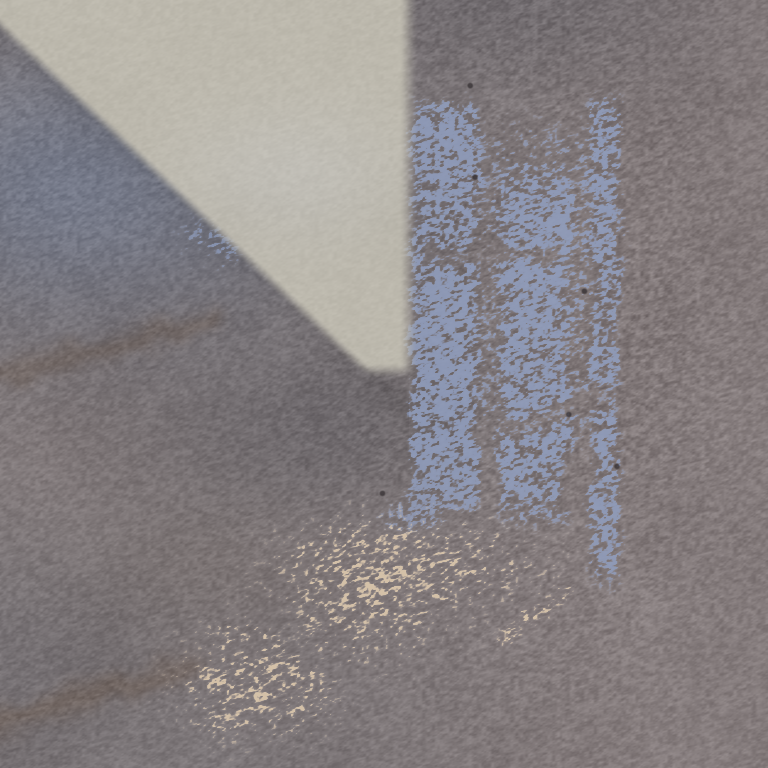
Write a three.js fragment shader that draws this texture.

```glsl
// Rough grey plaster with a pale wedge of light, blue window reflections and warm glints.
varying vec2 vUv;

const vec3 MAUVE = vec3(0.515, 0.480, 0.482);
const vec3 ASH = vec3(0.475, 0.452, 0.460);
const vec3 SHADOW = vec3(0.420, 0.402, 0.417);
const vec3 SLATE = vec3(0.455, 0.480, 0.550);
const vec3 BROWN = vec3(0.440, 0.390, 0.365);
const vec3 CREAM = vec3(0.735, 0.720, 0.675);
const vec3 SKY = vec3(0.560, 0.615, 0.745);
const vec3 WARM = vec3(0.830, 0.755, 0.660);
const vec2 GRAIN_SCALE = vec2(165.0, 265.0);
const float GRAIN_TILT = 0.25;
const float WEDGE_RIGHT = 0.533;
const float WEDGE_BOTTOM = 0.516;
const float WEDGE_TOP_LEFT = 0.967;
const float WEDGE_SLOPE = 0.945;
const float SPECK_GRID = 7.0;

float hash(vec2 p) {
  vec3 q = fract(vec3(p.xyx) * 0.1031);
  q += dot(q, q.yzx + 33.33);
  return fract((q.x + q.y) * q.z);
}

float noise(vec2 p) {
  vec2 i = floor(p);
  vec2 f = fract(p);
  f = f * f * (3.0 - 2.0 * f);
  return mix(mix(hash(i), hash(i + vec2(1.0, 0.0)), f.x),
             mix(hash(i + vec2(0.0, 1.0)), hash(i + 1.0), f.x), f.y);
}

float fbm(vec2 p) {
  float sum = 0.0;
  float amp = 0.5;
  for (int k = 0; k < 4; k++) {
    sum += amp * noise(p);
    p = p * 2.03 + 17.7;
    amp *= 0.5;
  }
  return sum / 0.9375;
}

float blob(vec2 p, vec2 center, vec2 radius) {
  vec2 d = (p - center) / radius;
  return exp(-dot(d, d));
}

float pane(vec2 p, vec2 low, vec2 high) {
  vec2 soft = vec2(0.012, 0.035);
  vec2 s = smoothstep(low - soft, low + soft, p)
         * (1.0 - smoothstep(high - soft, high + soft, p));
  return s.x * s.y;
}

float streak(vec2 p, vec2 a, vec2 b, float width) {
  vec2 d = b - a;
  float t = clamp(dot(p - a, d) / dot(d, d), 0.0, 1.0);
  float r = length(p - a - d * t) / width;
  return exp(-r * r);
}

void main() {
  vec2 p = vUv;
  float cloud = fbm(p * 7.0);
  vec2 q = p + 0.018 * (vec2(noise(p * 34.0), noise(p * 34.0 + 51.0)) - 0.5);

  // Fine grain, tilted slightly upwards to the right
  vec2 g = vec2(p.x, p.y - GRAIN_TILT * p.x) * GRAIN_SCALE;
  float grain = 0.65 * noise(g) + 0.35 * noise(g * 1.9 + 40.0);

  // Broad wall tones
  vec3 wall = mix(ASH, MAUVE, smoothstep(0.25, 0.85, p.x));
  wall = mix(wall, SLATE, 0.85 * blob(p, vec2(0.10, 0.76), vec2(0.30, 0.17)));
  wall = mix(wall, MAUVE, 0.6 * blob(p, vec2(0.05, 0.40), vec2(0.20, 0.12)));
  wall = mix(wall, SHADOW, 0.75 * blob(p, vec2(0.43, 0.46), vec2(0.17, 0.12)));
  wall = mix(wall, SHADOW, 0.85 * blob(p, vec2(0.64, 1.02), vec2(0.28, 0.15)));
  wall = mix(wall, SHADOW, 0.45 * blob(p, vec2(0.0, 0.13), vec2(0.16, 0.12)));
  wall = mix(wall, BROWN, 0.25 * blob(p, vec2(0.28, 0.26), vec2(0.18, 0.10)));
  wall = mix(wall, BROWN, 0.6 * streak(q, vec2(-0.02, 0.505), vec2(0.28, 0.585), 0.018));
  wall = mix(wall, BROWN, 0.75 * streak(q, vec2(-0.02, 0.050), vec2(0.25, 0.135), 0.018));
  wall += 0.07 * (cloud - 0.5);

  // Blue window panes, broken by crossbars
  float blue = 0.95 * pane(q, vec2(0.535, 0.34), vec2(0.620, 0.86));
  blue += 0.80 * pane(q, vec2(0.652, 0.33), vec2(0.740, 0.77));
  blue += 0.75 * pane(q, vec2(0.768, 0.25), vec2(0.808, 0.87));
  blue += 0.35 * pane(q, vec2(0.540, 0.42), vec2(0.800, 0.84)) * (1.0 - blue);
  blue += 0.55 * blob(q, vec2(0.53, 0.325), vec2(0.05, 0.025));
  blue *= 1.0 - 0.6 * streak(q, vec2(0.56, 0.665), vec2(0.72, 0.67), 0.014);
  blue *= 1.0 - 0.7 * streak(q, vec2(0.63, 0.435), vec2(0.79, 0.485), 0.014);
  blue += 0.65 * blob(q, vec2(0.285, 0.69), vec2(0.045, 0.035));
  blue = clamp(blue * (0.65 + 0.7 * cloud), 0.0, 1.0);

  // Warm glints in two patches and a thin streak
  float warm = 0.90 * blob(q, vec2(0.485, 0.245), vec2(0.125, 0.085));
  warm += 0.85 * blob(q, vec2(0.345, 0.110), vec2(0.115, 0.075));
  warm += 0.35 * blob(q, vec2(0.66, 0.27), vec2(0.10, 0.06));
  warm *= 1.0 - 0.65 * streak(q, vec2(0.34, 0.205), vec2(0.49, 0.085), 0.022);
  warm += 0.75 * streak(q, vec2(0.655, 0.173), vec2(0.735, 0.225), 0.015);
  warm = clamp(warm * (0.6 + 0.8 * cloud), 0.0, 1.0);

  // Grain catches the reflections
  float rough = 0.12 + 0.10 * blob(p, vec2(0.72, 0.55), vec2(0.22, 0.40)) + 0.12 * warm;
  vec3 color = wall + rough * (grain - 0.5);
  float blueCatch = smoothstep(0.72 - 0.45 * blue, 0.92 - 0.45 * blue, grain);
  color = mix(color, SKY, 0.85 * blueCatch * smoothstep(0.0, 0.5, blue));
  float warmCatch = smoothstep(0.80 - 0.32 * warm, 1.02 - 0.32 * warm, grain);
  color = mix(color, MAUVE * 1.08, 0.4 * warm);
  color = mix(color, WARM, warmCatch * smoothstep(0.05, 0.55, warm));

  // Pale wedge with a blurred outline
  float diagonal = (p.y - WEDGE_TOP_LEFT + WEDGE_SLOPE * p.x) / length(vec2(1.0, WEDGE_SLOPE));
  color *= 1.0 - 0.09 * exp(-abs(diagonal) * 45.0) * step(p.x, WEDGE_RIGHT);
  float wedge = smoothstep(-0.008, 0.009, diagonal)
              * (1.0 - smoothstep(-0.014, 0.012, p.x - WEDGE_RIGHT))
              * smoothstep(-0.010, 0.012, p.y - WEDGE_BOTTOM);
  vec3 light = CREAM + 0.045 * (grain - 0.5) + 0.03 * (cloud - 0.5);
  light += vec3(0.015, 0.020, 0.035) * blob(p, vec2(0.38, 0.77), vec2(0.15, 0.09));
  color = mix(color, light, wedge);

  // Sparse dark specks
  vec2 cell = floor(p * SPECK_GRID);
  vec2 spot = 0.15 + 0.7 * vec2(hash(cell + 3.1), hash(cell + 9.7));
  float reach = length(fract(p * SPECK_GRID) - spot) / SPECK_GRID;
  float speck = (1.0 - smoothstep(0.002, 0.005, reach)) * step(0.8, hash(cell + 21.3));
  color = mix(color, vec3(0.20, 0.18, 0.19), 0.75 * speck * (1.0 - wedge));

  gl_FragColor = vec4(color, 1.0);
}
```
